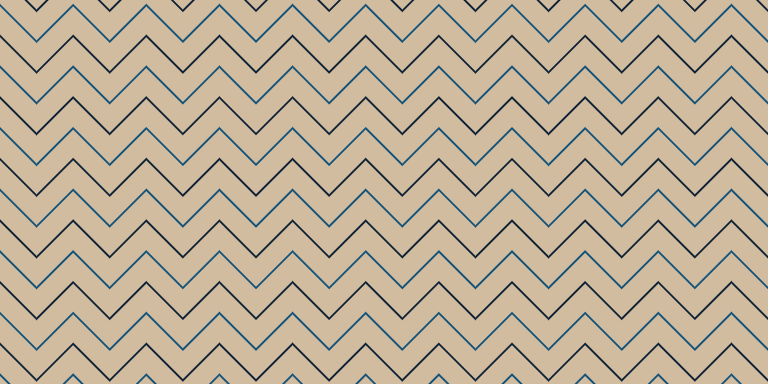
A Shadertoy shader for this pattern:

```glsl
#define PERIOD 0.190476          // zigzag wavelength, in canvas heights
#define SPACING 0.0802           // vertical gap between neighbouring lines
#define FIRST_CREST 0.0132       // crest of the first blue line below the top edge
#define STROKE 0.0049            // line width
#define SAND vec3(0.819, 0.738, 0.627)
#define NAVY vec3(0.055, 0.130, 0.205)
#define BLUE vec3(0.075, 0.320, 0.470)

// Depth of a 45 degree zigzag below its crest; crests at multiples of PERIOD.
float zigzagDepth(float x) {
    return PERIOD * (0.5 - abs(fract(x / PERIOD) - 0.5));
}

// Antialiased coverage of a line at the given perpendicular distance.
float strokeCoverage(float dist, float pixel) {
    return clamp(0.5 + (0.5 * STROKE - dist) / pixel, 0.0, 1.0);
}

void mainImage(out vec4 fragColor, in vec2 fragCoord) {
    float pixel = 1.0 / iResolution.y;
    vec2 p = fragCoord * pixel;

    // Straighten the zigzags into level rows, counted down from the top.
    float depth = 1.0 - p.y - FIRST_CREST - zigzagDepth(p.x);
    float row = floor(depth / SPACING + 0.5);

    // The 45 degree slope shortens the vertical offset; joints stay mitred.
    float dist = abs(depth - row * SPACING) * inversesqrt(2.0);

    // Rows alternate between blue and navy.
    vec3 ink = mix(BLUE, NAVY, mod(row, 2.0));
    fragColor = vec4(mix(SAND, ink, strokeCoverage(dist, pixel)), 1.0);
}
```
